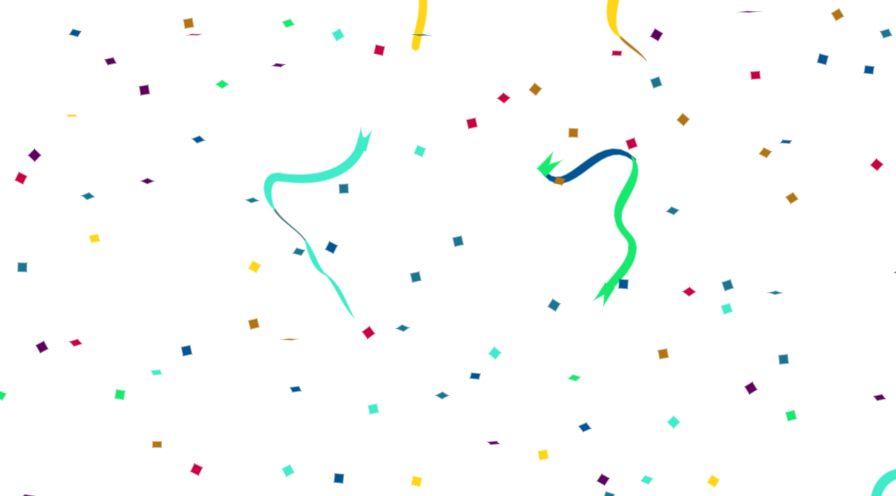
Write a Shadertoy shader that draws this background.

```glsl
// Party confetti and curling ribbons on a white ground.
// Confetti: tumbling squares on a jittered grid, foreshortened vertically.
// Ribbons: cubic Bezier strokes whose width swells and pinches as they twist.

#define CELL 0.13        // confetti grid spacing, in canvas heights
#define DENSITY 0.80     // share of grid cells holding a piece
#define PIECE 0.0090     // half side of a square
#define MIN_TILT 0.10    // flattest foreshortening
#define SOFTNESS 0.0026  // half width of a smoothed edge
#define STEPS 14         // segments in each ribbon curve
#define SEED 17.0

const vec3 TEAL    = vec3(0.10, 0.46, 0.57);
const vec3 NAVY    = vec3(0.00, 0.33, 0.57);
const vec3 AQUA    = vec3(0.25, 0.92, 0.79);
const vec3 GREEN   = vec3(0.09, 0.91, 0.43);
const vec3 PURPLE  = vec3(0.36, 0.00, 0.36);
const vec3 CRIMSON = vec3(0.78, 0.00, 0.25);
const vec3 BROWN   = vec3(0.70, 0.45, 0.07);
const vec3 YELLOW  = vec3(1.00, 0.84, 0.09);
const vec3 SHADOW  = vec3(0.27, 0.42, 0.46);

// Common colours come first; the pick is biased towards them.
const vec3 PALETTE[8] = vec3[8](TEAL, NAVY, AQUA, GREEN, PURPLE, CRIMSON, BROWN, YELLOW);

vec3 hash3(vec2 cell) {
    vec3 q = fract(vec3(cell.xyx + SEED) * vec3(0.1031, 0.1030, 0.0973));
    q += dot(q, q.yxz + 33.33);
    return fract((q.xxy + q.yzz) * q.zyx);
}

void paint(inout vec3 col, vec3 ink, float dist) {
    col = mix(col, ink, 1.0 - smoothstep(-SOFTNESS, SOFTNESS, dist));
}

// Square turned by an angle, then squashed in height by tilt.
float tumblingSquare(vec2 d, float angle, float tilt) {
    vec2 u = vec2(cos(angle), sin(angle) / tilt);
    vec2 v = vec2(-sin(angle), cos(angle) / tilt);
    return max((abs(dot(d, u)) - PIECE) / length(u),
               (abs(dot(d, v)) - PIECE) / length(v));
}

void confetti(inout vec3 col, vec2 p) {
    vec2 home = floor(p / CELL);
    for (int j = -1; j <= 1; j++)
    for (int i = -1; i <= 1; i++) {
        vec2 cell = home + vec2(i, j);
        vec3 place = hash3(cell);
        vec3 look = hash3(cell + 71.0);
        if (place.z > DENSITY) continue;
        vec2 d = p - (cell + place.xy) * CELL;
        float tilt = max(MIN_TILT, min(1.0, 1.25 * abs(sin(3.14159 * look.y))));
        vec3 ink = PALETTE[int(7.99 * pow(look.x, 1.25))];
        paint(col, ink, tumblingSquare(d, look.z * 6.2832, tilt));
    }
}

// Cubic stroke from a to d; width holds start, middle and end half widths.
void ribbon(inout vec3 col, vec2 p, vec3 ink, vec2 a, vec2 b, vec2 c, vec2 d, vec3 width) {
    vec2 lo = min(min(a, b), min(c, d)) - 0.03;
    vec2 hi = max(max(a, b), max(c, d)) + 0.03;
    if (any(lessThan(p, lo)) || any(greaterThan(p, hi))) return;
    float dist = 1.0;
    vec2 last = a;
    for (int i = 1; i <= STEPS; i++) {
        float t = float(i) / float(STEPS), s = 1.0 - t;
        vec2 next = s*s*s*a + 3.0*s*s*t*b + 3.0*s*t*t*c + t*t*t*d;
        vec2 along = next - last;
        float h = clamp(dot(p - last, along) / dot(along, along), 0.0, 1.0);
        float k = t - (1.0 - h) / float(STEPS);
        float w = mix(mix(width.x, width.y, k), mix(width.y, width.z, k), k);
        dist = min(dist, length(p - last - along * h) - w);
        last = next;
    }
    paint(col, ink, dist);
}

// Forked ribbon end: a short strip with a V cut out of it.
void swallowtail(inout vec3 col, vec2 p, vec3 ink, vec2 notch, float angle, float w) {
    vec2 axis = vec2(cos(angle), sin(angle));
    vec2 q = vec2(dot(p - notch, axis), abs(dot(p - notch, vec2(-axis.y, axis.x))));
    float cut = (q.x - 1.8 * q.y) / 2.06;
    paint(col, ink, max(max(q.y - w, cut), -q.x - 2.0 * w));
}

void mainImage(out vec4 fragColor, in vec2 fragCoord) {
    vec2 p = fragCoord / iResolution.y;
    vec3 col = vec3(1.0);

    // Aqua ribbon, pinching to a dark edge and twisting into a thin tail
    ribbon(col, p, SHADOW, vec2(.554,.577), vec2(.568,.554), vec2(.599,.538), vec2(.615,.516), vec3(.002,.001,.001));
    ribbon(col, p, AQUA, vec2(.732,.715), vec2(.711,.648), vec2(.638,.631), vec2(.563,.643), vec3(.009,.010,.008));
    ribbon(col, p, AQUA, vec2(.563,.643), vec2(.535,.646), vec2(.533,.606), vec2(.554,.577), vec3(.008,.012,.001));
    ribbon(col, p, AQUA, vec2(.615,.516), vec2(.627,.495), vec2(.634,.460), vec2(.657,.446), vec3(.001,.010,.001));
    ribbon(col, p, AQUA, vec2(.657,.446), vec2(.681,.427), vec2(.695,.385), vec2(.714,.359), vec3(.001,.008,.000));
    swallowtail(col, p, AQUA, vec2(.733,.719), 1.30, .011);

    // Navy ribbon turning over to its green side
    ribbon(col, p, NAVY, vec2(1.099,.650), vec2(1.150,.592), vec2(1.209,.742), vec2(1.279,.678), vec3(.004,.013,.003));
    ribbon(col, p, GREEN, vec2(1.275,.683), vec2(1.298,.643), vec2(1.244,.601), vec2(1.246,.566), vec3(.002,.014,.007));
    ribbon(col, p, GREEN, vec2(1.246,.566), vec2(1.246,.531), vec2(1.277,.526), vec2(1.275,.500), vec3(.007,.006,.008));
    ribbon(col, p, GREEN, vec2(1.275,.500), vec2(1.275,.465), vec2(1.237,.437), vec2(1.222,.413), vec3(.008,.010,.008));
    swallowtail(col, p, GREEN, vec2(1.218,.406), 4.15, .011);
    swallowtail(col, p, GREEN, vec2(1.108,.669), 0.80, .012);

    // Ribbons entering at the top and the lower right
    ribbon(col, p, YELLOW, vec2(.852,1.01), vec2(.857,.958), vec2(.840,.934), vec2(.838,.906), vec3(.008,.009,.008));
    ribbon(col, p, BROWN, vec2(1.251,.925), vec2(1.263,.911), vec2(1.291,.894), vec2(1.303,.878), vec3(.002,.004,.000));
    ribbon(col, p, YELLOW, vec2(1.239,1.01), vec2(1.230,.972), vec2(1.230,.944), vec2(1.251,.925), vec3(.011,.012,.001));
    ribbon(col, p, AQUA, vec2(1.765,-.01), vec2(1.768,.021), vec2(1.789,.042), vec2(1.812,.045), vec3(.010,.011,.010));

    confetti(col, p);
    fragColor = vec4(col, 1.0);
}
```
